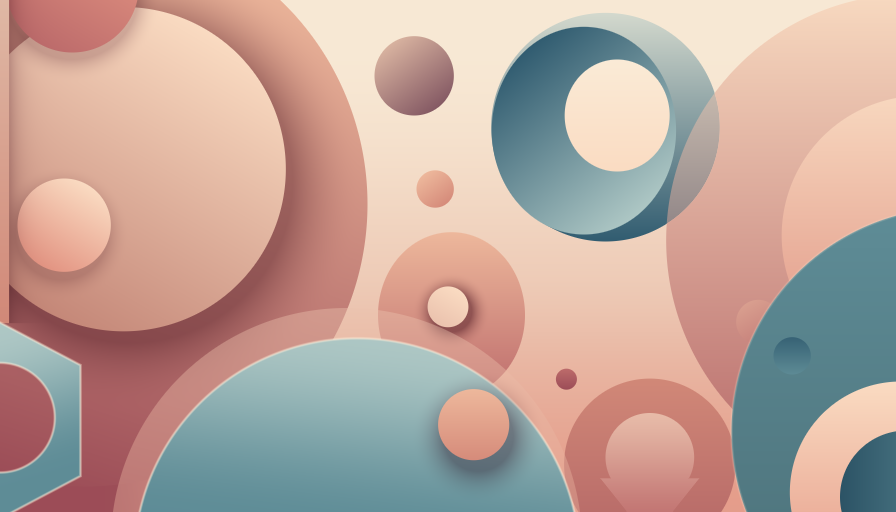
Reproduce this background procedurally as a WebGL 1 fragment shader.

```glsl
precision highp float;
// Overlapping paper-like discs, rings and domes in cream, salmon, wine and teal.
uniform vec2 u_resolution;

// Canvas is WIDTH units wide; y runs downwards from the top edge.
const float WIDTH = 7.68;

// Palette
const vec3 CREAM  = vec3(0.98, 0.92, 0.84);
const vec3 PEACH  = vec3(0.98, 0.86, 0.76);
const vec3 BLUSH  = vec3(0.92, 0.76, 0.68);
const vec3 APRICOT = vec3(0.93, 0.72, 0.61);
const vec3 SALMON = vec3(0.89, 0.58, 0.51);
const vec3 CLAY   = vec3(0.77, 0.53, 0.47);
const vec3 ROSE   = vec3(0.74, 0.42, 0.42);
const vec3 WINE   = vec3(0.61, 0.30, 0.34);
const vec3 MAUVE  = vec3(0.52, 0.35, 0.39);
const vec3 MIST   = vec3(0.68, 0.78, 0.77);
const vec3 TEAL   = vec3(0.37, 0.55, 0.59);
const vec3 DEEP   = vec3(0.19, 0.36, 0.44);
const vec3 SHADOW = vec3(0.50, 0.34, 0.42);

// Light directions
const vec2 UP = vec2(0.0, -1.0);
const vec2 UP_RIGHT = vec2(0.5, -0.85);
const vec2 UP_LEFT = vec2(-0.6, -0.8);
const vec2 DOWN_RIGHT = vec2(0.6, 0.8);

// Shared placements
const float STRIP_EDGE = 0.078;
const float STRIP_END = 2.77;
const vec2 RING_CENTER = vec2(5.19, 1.09);
const float RING_RADIUS = 0.98;
const vec2 DOME_CENTER = vec2(3.06, 4.81);
const float DOME_RADIUS = 1.91;
const vec2 TEAL_CENTER = vec2(8.19, 3.70);
const float TEAL_RADIUS = 1.92;

vec2 p;
float pixel;
vec3 color;

float cover(float d) { return clamp(0.5 - d / pixel, 0.0, 1.0); }

float oval(vec2 c, vec2 r) {
  return (length((p - c) / r) - 1.0) * min(r.x, r.y);
}

// Oval filled with a linear gradient that brightens along the light direction
void disc(vec2 c, vec2 r, vec3 dark, vec3 light, vec2 dir, float alpha) {
  float t = clamp(0.5 + 0.5 * dot((p - c) / r, dir), 0.0, 1.0);
  color = mix(color, mix(dark, light, t), alpha * cover(oval(c, r)));
}

void shade(vec2 c, float r, float blur, float strength) {
  float s = clamp(1.0 - oval(c, vec2(r)) / blur, 0.0, 1.0);
  color = mix(color, color * SHADOW, strength * s * s);
}

void rim(float d, float strength) {
  color = mix(color, CREAM, strength * (1.0 - smoothstep(0.0, 0.018, abs(d))));
}

void leftGroup() {
  disc(vec2(0.73, 1.75), vec2(2.42), WINE, APRICOT, vec2(0.3, -0.95), 1.0);
  shade(vec2(1.12, 1.55), 1.39, 0.6, 0.5);
  disc(vec2(1.06, 1.45), vec2(1.39), CLAY, PEACH, UP_RIGHT, 1.0);
  shade(vec2(0.62, -0.06), 0.57, 0.2, 0.3);
  disc(vec2(0.62, -0.12), vec2(0.57), ROSE, SALMON, UP_RIGHT, 1.0);
  shade(vec2(0.53, 2.0), 0.4, 0.18, 0.25);
  disc(vec2(0.55, 1.93), vec2(0.40), SALMON, PEACH, UP_RIGHT, 1.0);

  // Side strip and the shadow it casts
  float above = cover(p.y - STRIP_END);
  color = mix(color, color * SHADOW, 0.4 * above * exp(-max(p.x - STRIP_EDGE, 0.0) / 0.09));
  vec3 strip = mix(BLUSH * 0.95, SALMON * 0.92, p.y / STRIP_END);
  color = mix(color, strip, above * cover(p.x - STRIP_EDGE));

  // Hexagon with a round hole
  float slant = (abs(p.y - 3.605) - 0.475 - 0.53 * (0.69 - p.x)) * 0.88;
  float hexagon = max(p.x - 0.69, slant);
  float hole = oval(vec2(0.0, 3.58), vec2(0.47));
  float body = max(hexagon, -hole);
  vec3 blue = mix(MIST, TEAL, smoothstep(2.8, 4.2, p.y + 0.3 * p.x));
  color = mix(color, blue, cover(body));
  rim(body, 0.6);
}

void tealRing() {
  disc(RING_CENTER, vec2(RING_RADIUS), DEEP, mix(MIST, CREAM, 0.5), UP, 1.0);
  disc(vec2(5.005, 1.12), vec2(0.79, 0.89), DEEP, MIST, DOWN_RIGHT, 1.0);
  disc(vec2(5.29, 0.99), vec2(0.45, 0.48), PEACH, CREAM, UP, 1.0);
}

void middleGroup() {
  disc(vec2(3.55, 0.65), vec2(0.34), MAUVE, BLUSH * 0.92, UP_LEFT, 1.0);
  disc(vec2(3.73, 1.62), vec2(0.16), SALMON * 0.94, APRICOT, UP_LEFT, 1.0);
  disc(vec2(3.87, 2.70), vec2(0.63, 0.71), ROSE, APRICOT, UP, 1.0);
  shade(vec2(3.87, 2.67), 0.175, 0.16, 0.65);
  disc(vec2(3.84, 2.63), vec2(0.175), BLUSH, PEACH, UP_RIGHT, 1.0);
  disc(vec2(4.855, 3.25), vec2(0.09), WINE, ROSE, UP, 1.0);
}

void rightGroup() {
  // Salmon disc lets part of the teal ring show through
  vec3 under = color;
  disc(vec2(7.80, 2.06), vec2(2.09, 2.11), ROSE * 0.96, PEACH * 0.99, UP, 1.0);
  color = mix(color, under, 0.45 * cover(oval(RING_CENTER, vec2(RING_RADIUS))));
  disc(vec2(7.90, 2.02), vec2(1.20), SALMON, PEACH, UP, 0.85);
  disc(vec2(6.50, 2.76), vec2(0.19), ROSE, APRICOT, UP_LEFT, 0.35);
}

// Rose disc holding a bulb that narrows into a neck
void keyhole() {
  disc(vec2(5.57, 3.98), vec2(0.735), ROSE * 0.95, SALMON * 0.92, UP, 1.0);
  float neck = max(abs(p.x - 5.57) - 0.20 - 0.8 * max(4.38 - p.y, 0.0), 4.1 - p.y);
  float bulb = min(oval(vec2(5.57, 3.92), vec2(0.38)), neck);
  color = mix(color, mix(BLUSH, ROSE, smoothstep(3.3, 4.7, p.y)), cover(bulb));
}

void dome() {
  disc(vec2(2.97, 4.66), vec2(2.02), SALMON, BLUSH, UP, 0.42);
  float edge = oval(DOME_CENTER, vec2(DOME_RADIUS));
  vec3 water = mix(MIST, TEAL, smoothstep(2.8, 4.6, p.y - 0.12 * (p.x - 3.0)));
  color = mix(color, water, cover(edge));
  rim(edge, 0.6);
  shade(vec2(4.10, 3.74), 0.30, 0.28, 0.5);
  disc(vec2(4.06, 3.64), vec2(0.305), SALMON * 0.94, APRICOT, UP, 1.0);
}

void tealCorner() {
  disc(TEAL_CENTER, vec2(TEAL_RADIUS), TEAL * 0.78, TEAL, UP, 1.0);
  rim(oval(TEAL_CENTER, vec2(TEAL_RADIUS)), 0.25);
  disc(vec2(6.79, 3.05), vec2(0.16), TEAL, DEEP, UP, 0.85);
  disc(vec2(7.72, 4.22), vec2(0.95), SALMON, PEACH, UP, 1.0);
  disc(vec2(7.77, 4.26), vec2(0.57), DEEP * 0.9, TEAL, vec2(1.0, 0.0), 1.0);
}

void main() {
  pixel = WIDTH / u_resolution.x;
  p = vec2(gl_FragCoord.x, u_resolution.y - gl_FragCoord.y) * pixel;

  // Backdrop: cream fading to salmon, wine in the lower left
  color = mix(CREAM * 0.99, BLUSH, smoothstep(0.3, 3.4, p.y));
  color = mix(color, SALMON, 0.8 * smoothstep(2.3, 4.4, p.y));
  color = mix(color, WINE, smoothstep(3.0, 3.9, p.y) * (1.0 - smoothstep(0.9, 2.4, p.x)));

  leftGroup();
  tealRing();
  middleGroup();
  rightGroup();
  keyhole();
  dome();
  tealCorner();
  gl_FragColor = vec4(color, 1.0);
}
```
